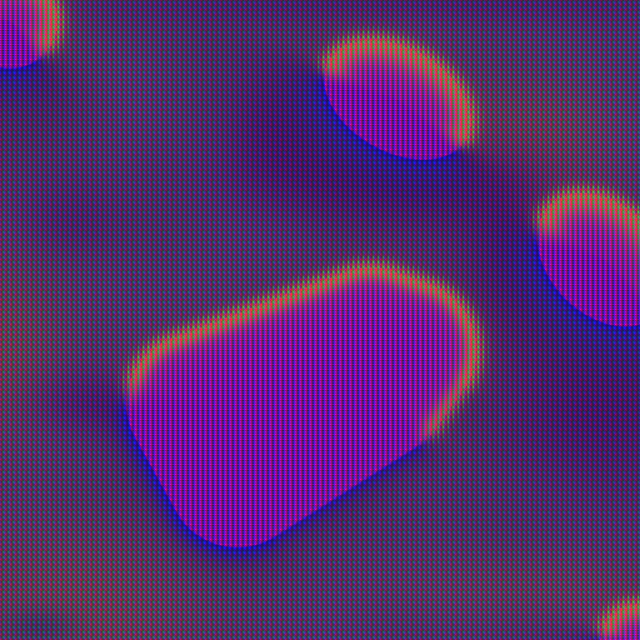
This background is drawn by a Shadertoy shader. Its source:

```glsl
const float TAU = 6.2831853;

vec2 hashGradient(vec2 cell) {
    float a = TAU * fract(sin(dot(cell, vec2(127.1, 311.7))) * 43758.5);
    return vec2(cos(a), sin(a));
}

float gradientNoise(vec2 p) {
    vec2 i = floor(p), f = fract(p);
    vec2 u = f * f * f * (f * (f * 6.0 - 15.0) + 10.0);
    vec2 e = vec2(0.0, 1.0);
    float low = mix(dot(hashGradient(i), f),
                    dot(hashGradient(i + e.yx), f - e.yx), u.x);
    float high = mix(dot(hashGradient(i + e), f - e),
                     dot(hashGradient(i + e.yy), f - e.yy), u.x);
    return mix(low, high, u.y);
}

float spot(vec2 p, vec2 centre, vec2 size) {
    vec2 q = (p - centre) / size;
    return exp(-dot(q, q));
}

// Both shapes return the signed distance in x and the outward normal in yz
vec3 ellipseField(vec2 p, vec2 radii, float angle) {
    float c = cos(angle), s = sin(angle);
    vec2 q = vec2(c * p.x + s * p.y, c * p.y - s * p.x);
    vec2 slope = q / (radii * radii);
    float k = length(q / radii), steep = length(slope) + 1e-4;
    vec2 n = slope / steep;
    return vec3(k * (k - 1.0) / steep, c * n.x - s * n.y, s * n.x + c * n.y);
}

vec3 pebbleField(vec2 p) {
    vec2 corner[5] = vec2[5](vec2(0.307, 0.369), vec2(0.579, 0.473),
        vec2(0.635, 0.453), vec2(0.592, 0.394), vec2(0.371, 0.254));
    float side = 1.0;
    vec2 nearest = vec2(9.0);
    for (int i = 0; i < 5; i++) {
        vec2 a = corner[i], b = corner[(i + 1) % 5];
        vec2 e = b - a, w = p - a;
        vec2 away = w - e * clamp(dot(w, e) / dot(e, e), 0.0, 1.0);
        if (dot(away, away) < dot(nearest, nearest)) nearest = away;
        bvec3 crossing = bvec3(p.y >= a.y, p.y < b.y, e.x * w.y > e.y * w.x);
        if (all(crossing) || all(not(crossing))) side = -side;
    }
    float d = length(nearest);
    return vec3(side * d - 0.1095, side * nearest / max(d, 1e-4));
}

// Blue shadow below, violet body, warm rim above
vec3 paintBlob(vec3 col, vec3 field, float spread, float fringe) {
    float d = field.x;
    float lit = smoothstep(-0.6, 0.05, dot(field.yz, vec2(0.45, 0.89)));
    float under = smoothstep(0.2, 0.85, dot(field.yz, vec2(-0.5, -0.87)));
    float shade = 1.0 - lit, outside = max(d, 0.0);

    col = mix(col, vec3(0.23, 0.06, 0.36), 0.75 * shade * exp(-outside / (spread * 1.8)));
    col = mix(col, vec3(0.18, 0.13, 0.54), 0.75 * under * exp(-pow(outside / spread, 2.0)));
    col = mix(col, vec3(0.08, 0.04, 0.70), 0.85 * shade * exp(-outside / 0.008));
    col = mix(col, vec3(0.46, 0.22, 0.29), 0.45 * lit * exp(-outside / 0.022));

    vec3 body = mix(vec3(0.45, 0.065, 0.61), vec3(0.56, 0.23, 0.46),
                    lit * exp(min(d, 0.0) / (0.02 + spread * 0.7)));
    float soft = mix(0.002, 0.020, lit);
    col = mix(col, body, 1.0 - smoothstep(-soft, soft, d));

    float offset = d + 0.005 + 0.010 * fringe * step(0.0, d);
    float rim = offset / (offset < 0.0 ? 0.008 + 0.4 * spread : 0.013);
    return mix(col, vec3(0.69, 0.42, 0.28), 0.75 * lit * exp(-rim * rim));
}

void mainImage(out vec4 fragColor, in vec2 fragCoord) {
    vec2 uv = fragCoord / iResolution.xy;
    vec2 thread = TAU * 128.0 * uv;

    // Muted ground with warm drifts and dark pools
    float warm = spot(uv, vec2(0.0, 0.46), vec2(0.10, 0.14))
               + spot(uv, vec2(0.13, 0.05), vec2(0.20, 0.13))
               + spot(uv, vec2(0.84, 0.78), vec2(0.12, 0.09))
               + 0.6 * spot(uv, vec2(0.85, 0.08), vec2(0.25, 0.06));
    float dark = spot(uv, vec2(0.93, 0.36), vec2(0.16, 0.13))
               + spot(uv, vec2(0.60, 0.72), vec2(0.25, 0.07))
               + 0.8 * spot(uv, vec2(0.43, 0.81), vec2(0.07, 0.08))
               + 0.8 * spot(uv, vec2(0.80, 0.60), vec2(0.06, 0.12))
               + 0.8 * spot(uv, vec2(0.15, 0.37), vec2(0.10, 0.05))
               + 0.5 * spot(uv, vec2(0.11, 0.66), vec2(0.09, 0.06))
               + 0.7 * spot(uv, vec2(0.6, 1.0), vec2(0.6, 0.04));
    vec3 col = vec3(0.30, 0.19, 0.40) * (1.0 + 0.08 * gradientNoise(uv * 7.0));
    col = mix(col, vec3(0.41, 0.25, 0.31), 0.75 * min(warm, 1.0));
    col = mix(col, vec3(0.26, 0.08, 0.40), 0.8 * min(dark, 1.0));
    col = mix(col, vec3(0.23, 0.19, 0.37), 0.8 * spot(uv, vec2(0.06, 0.02), vec2(0.06, 0.03)));

    // Blobs: centre and radii, then tilt
    vec4 oval[4] = vec4[4](vec4(0.621, 0.844, 0.124, 0.081),
        vec4(0.944, 0.594, 0.120, 0.086), vec4(0.016, 0.967, 0.074, 0.074),
        vec4(0.996, -0.002, 0.058, 0.058));
    float tilt[4] = float[4](-0.52, -0.785, 0.0, 0.0);
    float fringe = sin(thread.x + 0.6);
    vec3 pebble = pebbleField(uv);
    float depth = pebble.x;
    for (int i = 0; i < 4; i++) {
        vec3 field = ellipseField(uv - oval[i].xy, oval[i].zw, tilt[i]);
        col = paintBlob(col, field, 0.6 * oval[i].w, fringe);
        depth = min(depth, field.x);
    }
    col = paintBlob(col, pebble, 0.020, fringe);

    // Woven dots per channel, drawn into firmer columns on the blobs
    float inside = 1.0 - smoothstep(-0.02, 0.01, depth);
    vec3 columns = sin(thread.x + vec3(0.4, 3.4, 1.9));
    vec3 rows = sin(thread.y + vec3(1.0, 4.1, 5.3));
    vec2 twice = sin(2.0 * thread);
    vec3 checker = twice.x * twice.y * vec3(1.0, -0.7, 0.5);
    vec3 ground = 0.50 * columns + 0.36 * rows + 0.30 * checker + 0.25 * columns * rows;
    vec3 stripes = 0.56 * columns + 0.12 * rows + 0.20 * checker
                 + 0.26 * twice.y * vec3(0.8, -1.0, 1.0);
    col *= 1.0 + vec3(0.88, 0.95, 0.65) * mix(ground, stripes, inside);
    fragColor = vec4(clamp(col, 0.0, 1.0), 1.0);
}
```
